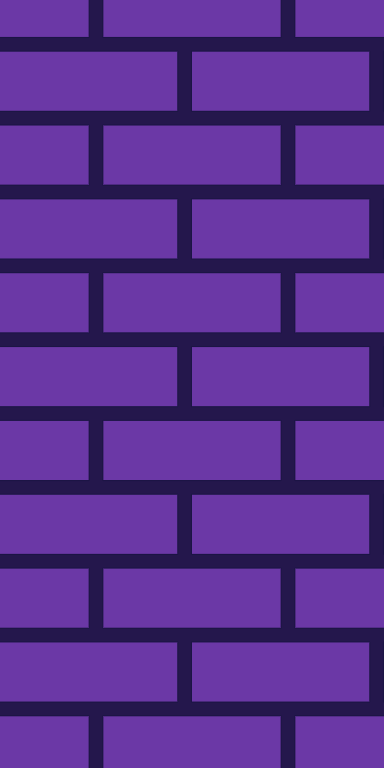
Reproduce this pattern procedurally as a WebGL 2 fragment shader.

```glsl
#version 300 es
precision highp float;

uniform vec2 u_resolution;
out vec4 fragColor;

// Lengths are in joint widths: the canvas is 26 joints wide and 52 high
const vec2 CANVAS_SIZE = vec2(26.0, 52.0);
const vec2 BRICK_SIZE = vec2(12.0, 4.0);
const float JOINT = 1.0;
const vec2 WALL_ORIGIN = vec2(0.0, -0.5);  // lower left of the first brick
const float COURSE_SHIFT = 7.0;            // sideways shift of even courses
const float RIM_WIDTH = 0.08;              // darker mortar beside each brick

const vec3 BRICK_COLOR = vec3(0.42, 0.22, 0.65);
const vec3 MORTAR_COLOR = vec3(0.14, 0.09, 0.30);
const vec3 RIM_COLOR = vec3(0.11, 0.08, 0.27);

float boxDistance(vec2 p, vec2 halfSize) {
    vec2 d = abs(p) - halfSize;
    return length(max(d, 0.0)) + min(max(d.x, d.y), 0.0);
}

// Signed distance to the nearest brick of the running bond
float brickDistance(vec2 p) {
    vec2 cellSize = BRICK_SIZE + JOINT;
    p += 0.5 * JOINT - WALL_ORIGIN;
    float course = floor(p.y / cellSize.y);
    p.x -= COURSE_SHIFT * (1.0 - mod(course, 2.0));
    vec2 local = (fract(p / cellSize) - 0.5) * cellSize;
    return boxDistance(local, 0.5 * BRICK_SIZE);
}

// Antialiased coverage of the inside of a shape
float coverage(float dist, float pixel) {
    return clamp(0.5 - dist / pixel, 0.0, 1.0);
}

void main() {
    vec2 p = gl_FragCoord.xy / u_resolution * CANVAS_SIZE;
    float pixel = CANVAS_SIZE.y / u_resolution.y;
    float dist = brickDistance(p);

    // Mortar, then its rim, then the brick face
    vec3 color = mix(MORTAR_COLOR, RIM_COLOR, coverage(dist - RIM_WIDTH, pixel));
    color = mix(color, BRICK_COLOR, coverage(dist, pixel));
    fragColor = vec4(color, 1.0);
}
```
